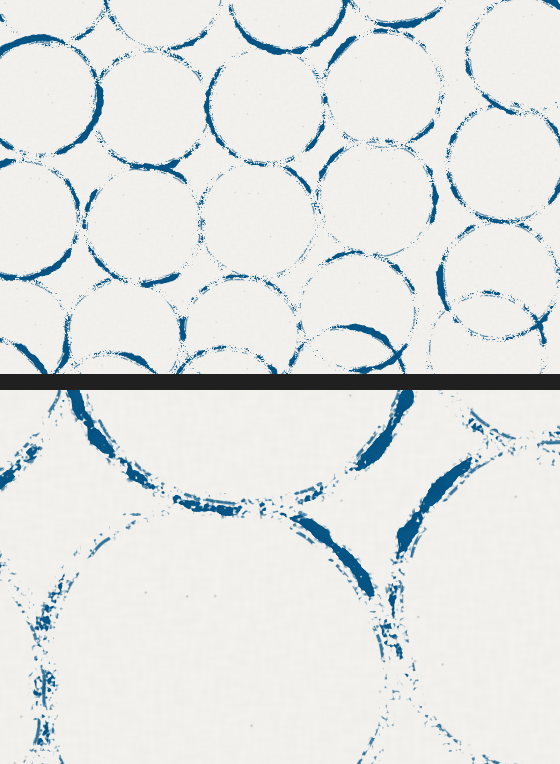
Top: the whole. Bottom: its middle third, enlarged.
This pattern is drawn by a WebGL 2 fragment shader. Its source:

```glsl
#version 300 es
precision highp float;
// Blue ink rings, stamped by a worn round rim in slanted rows on pale canvas.

uniform vec2 u_resolution;
out vec4 fragColor;

const vec3 PAPER = vec3(0.945, 0.941, 0.925);
const vec3 INK = vec3(0.012, 0.325, 0.515);

// Lengths are in canvas heights.
const vec2 FIRST_CENTER = vec2(0.412, 0.686);
const vec2 COLUMN_STEP = vec2(0.3125, 0.033);
const vec2 ROW_STEP = vec2(-0.037, -0.309);
const float COLUMN_BOW = 0.020;     // lift of the outer columns
const float LAST_GAP = 0.050;       // extra space before the last column
const float BOTTOM_OVERLAP = 0.12;  // lift of the lowest row
const float JITTER = 0.026;
const float RADIUS = 0.158;
const float REACH = 0.03;           // farthest ink from the rim
const float THIN = 0.0020;          // half widths of the stroke
const float THICK = 0.0092;
const float MEAN_LOAD = 0.47;       // average amount of ink on the rim
const float GRAIN = 170.0;
const float TAU = 6.2831853;

vec2 hash2(vec2 p) {
    vec3 h = fract(p.xyx * vec3(0.1031, 0.1030, 0.0973));
    h += dot(h, h.yzx + 33.33);
    return fract((h.xx + h.yz) * h.zy);
}

float cornerSlope(vec2 cell, vec2 offset) {
    float angle = TAU * hash2(cell).x;
    return dot(vec2(cos(angle), sin(angle)), offset);
}

float gradientNoise(vec2 p) {
    vec2 i = floor(p), f = fract(p);
    vec2 u = f * f * f * (f * (f * 6.0 - 15.0) + 10.0);
    vec2 e = vec2(1.0, 0.0);
    float low = mix(cornerSlope(i, f), cornerSlope(i + e, f - e), u.x);
    float high = mix(cornerSlope(i + e.yx, f - e.yx), cornerSlope(i + 1.0, f - 1.0), u.x);
    return 1.4 * mix(low, high, u.y);
}

float band(float dist, float halfWidth, float soft) {
    return smoothstep(-soft, soft, halfWidth - abs(dist));
}

// Ink coverage of one ring; q is measured from its center.
float ringInk(vec2 q, vec2 seed, float grain, float rag, float pixel) {
    float r = length(q);
    vec2 dir = q / max(r, 1e-4);
    vec2 key = seed * 60.0;

    // Ink load and rim shape vary around the ring
    float broad = gradientNoise(dir * 1.1 + key);
    float local = gradientNoise(dir * 5.0 + key.yx);
    float load = MEAN_LOAD + 0.95 * broad + 0.5 * local + 0.4 * (seed.x - 0.6);
    load = clamp(load, 0.0, 1.0);
    float dist = r - RADIUS - 0.004 * gradientNoise(dir * 1.6 + key + 17.0)
               - 0.0025 * local;

    // Ragged main stroke, dry where the load is low
    float halfWidth = mix(THIN, THICK, load * load) + 0.0028 * rag;
    float wet = smoothstep(-0.25, 0.25, grain + 2.2 * (load - 0.36));
    float stroke = band(dist, halfWidth, 0.7 * pixel) * wet;

    // Speckled halo and a second hairline from the inner rim
    float halo = band(dist, 0.0065 + 0.003 * rag, 0.002);
    halo *= 0.7 * smoothstep(0.05, 0.5, grain + 0.6 * load - 0.22);
    float hairline = band(dist + 0.008 + 0.007 * broad, 0.0014, pixel);
    hairline *= 0.8 * smoothstep(-0.1, 0.4, grain + 1.2 * local);
    return max(stroke, max(halo, hairline));
}

// Woven canvas tone with a few dark flecks.
vec3 paperColor(vec2 p, float pixel) {
    float weave = gradientNoise(p * vec2(60.0, 190.0)) + gradientNoise(p * vec2(190.0, 60.0));
    vec2 grid = p * 34.0;
    vec2 pick = hash2(floor(grid) + 91.0);
    float d = length(fract(grid) - 0.2 - 0.6 * pick) / 34.0;
    float fleck = step(0.93, hash2(floor(grid) + 5.0).y) * band(d, 0.0010, pixel);
    return PAPER + 0.006 * weave - 0.16 * fleck;
}

void main() {
    float pixel = 1.0 / u_resolution.y;
    vec2 p = gl_FragCoord.xy * pixel;

    float grain = 0.65 * gradientNoise(p * GRAIN) + 0.55 * gradientNoise(p * GRAIN * 1.9 + 31.0);
    float rag = gradientNoise(p * 75.0 + 9.0) + 0.5 * grain;

    // Stamp the slanted lattice of rings
    float bare = 1.0;
    for (int row = -1; row <= 3; row++) {
        for (int col = -1; col <= 3; col++) {
            vec2 id = vec2(col, row);
            vec2 seed = hash2(id + 7.0);
            vec2 center = FIRST_CENTER + id.x * COLUMN_STEP + id.y * ROW_STEP;
            center += vec2(LAST_GAP * max(id.x - 2.0, 0.0), COLUMN_BOW * (id.x - 1.0) * (id.x - 1.0));
            center.y += BOTTOM_OVERLAP * max(id.y - 2.0, 0.0);
            center += JITTER * (hash2(id + 23.0) - 0.5);
            vec2 q = p - center;
            if (abs(length(q) - RADIUS) > REACH) continue;
            bare *= 1.0 - ringInk(q, seed, grain, rag, pixel);
        }
    }

    vec3 ink = INK + 0.02 * rag;
    fragColor = vec4(mix(ink, paperColor(p, pixel), bare), 1.0);
}
```
